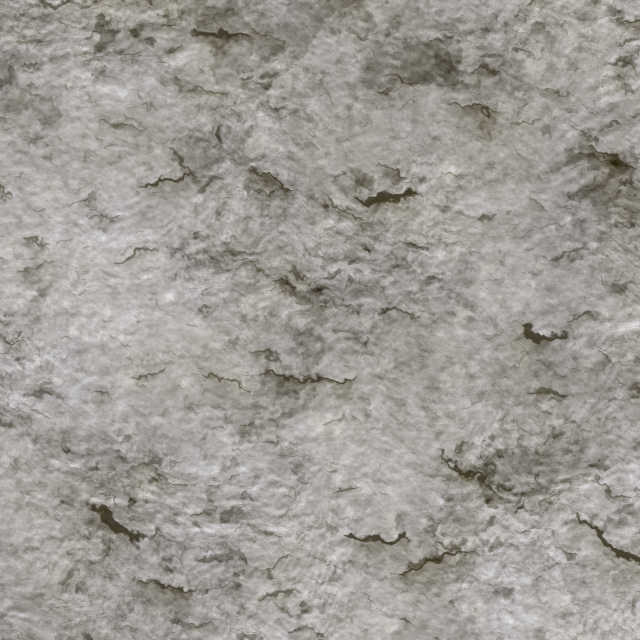
Reproduce this texture procedurally as a WebGL 2 fragment shader.

```glsl
#version 300 es
precision highp float;

uniform vec2 u_resolution;
out vec4 fragColor;

float hash(vec2 p) {
    return fract(sin(dot(p, vec2(127.1, 311.7))) * 43758.5453);
}

vec2 hash2(vec2 p) {
    return vec2(hash(p), hash(p + 41.3));
}

mat2 rotation(float angle) {
    float c = cos(angle), s = sin(angle);
    return mat2(c, s, -s, c);
}

float noise(vec2 p) {
    vec2 i = floor(p), f = fract(p);
    f = f * f * (3.0 - 2.0 * f);
    float low = mix(hash(i), hash(i + vec2(1, 0)), f.x);
    float high = mix(hash(i + vec2(0, 1)), hash(i + vec2(1, 1)), f.x);
    return mix(low, high, f.y);
}

float fbm(vec2 p, int octaves, float gain) {
    float sum = 0.0, total = 0.0, amplitude = 1.0;
    for (int i = 0; i < octaves; i++) {
        sum += amplitude * noise(p);
        total += amplitude;
        amplitude *= gain;
        p = rotation(0.45) * p * 2.03 + 17.7;
    }
    return sum / total;
}

// Weathered height field, stretched along the bedding
float relief(vec2 uv) {
    vec2 warp = vec2(fbm(uv * 7.0, 3, 0.5), fbm(uv * 7.0 + 31.0, 3, 0.5)) - 0.5;
    vec2 p = rotation(0.15) * (uv + warp * 0.12) * vec2(8.0, 12.0);
    return fbm(p, 6, 0.66);
}

// Thin curved creases along a noise contour
float creases(vec2 p, float width) {
    return 1.0 - smoothstep(0.0, width, abs(fbm(p, 3, 0.5) - 0.5));
}

// Scattered ledges: x = dark slit, y = stained hollow beneath it
vec2 crevices(vec2 uv, float cells, float chance, float seed) {
    vec2 p = uv * cells, found = vec2(0.0);
    float edge = 0.0025 * cells;
    for (int y = -1; y <= 1; y++)
    for (int x = -1; x <= 1; x++) {
        vec2 id = floor(p) + vec2(x, y);
        vec2 key = id + seed;
        if (hash(key + 7.7) > chance) continue;
        vec2 q = rotation((hash(key + 3.1) - 0.4) * 1.1) * (p - id - hash2(key));
        float halfLength = mix(0.18, 0.5, hash(key + 5.9));
        float taper = max(1.0 - q.x * q.x / (halfLength * halfLength), 0.0);
        float thickness = mix(0.01, 0.06, pow(hash(key + 9.2), 2.0)) * taper;
        float ends = smoothstep(0.0, 0.4, taper);
        float slit = ends * (1.0 - smoothstep(-edge, edge, abs(q.y) - thickness));
        float hollow = taper * smoothstep(edge, -edge, q.y) * exp(min(q.y, 0.0) * 7.0);
        found = max(found, vec2(slit, hollow));
    }
    return found;
}

// Scattered angular pale clasts
float clasts(vec2 uv, float cells, float chance, float seed) {
    vec2 p = uv * cells;
    float cover = 0.0;
    for (int y = -1; y <= 1; y++)
    for (int x = -1; x <= 1; x++) {
        vec2 id = floor(p) + vec2(x, y);
        vec2 key = id + seed;
        if (hash(key + 2.3) > chance) continue;
        vec2 q = rotation(hash(key + 4.4) * 3.0) * (p - id - hash2(key));
        float radius = mix(0.12, 0.34, hash(key + 6.1));
        float d = length(q * vec2(1.0, 1.5)) - radius;
        cover = max(cover, 1.0 - smoothstep(-0.06, 0.05, d));
    }
    return cover;
}

vec3 stoneColor(float tone, float warmth) {
    vec3 shadow = vec3(0.31, 0.29, 0.24), pale = vec3(0.72, 0.71, 0.70);
    vec3 color = mix(shadow, pale, (tone - 0.31) / 0.41);
    return color + vec3(0.04, 0.02, -0.11) * warmth;
}

void main() {
    vec2 uv = gl_FragCoord.xy / u_resolution.y;
    vec2 ragged = vec2(fbm(uv * 26.0, 4, 0.65), fbm(uv * 26.0 + 53.0, 4, 0.65)) - 0.5;
    vec2 broken = uv + ragged * 0.05;

    // Broad weathering, light from above and fine grain
    float broad = fbm(uv * 4.5 + ragged * 0.7 + 8.0, 4, 0.6) - 0.5;
    float roughness = smoothstep(0.32, 0.64, fbm(uv * 5.0 + 71.0, 3, 0.5));
    float slope = relief(uv) - relief(uv + vec2(-0.002, 0.006));
    float grain = fbm(uv * 85.0 * vec2(0.8, 1.2), 3, 0.8) - 0.5;
    float tone = 0.667 + broad * 0.27 + slope * mix(0.45, 0.95, roughness) + grain * 0.24;

    // Shaded recesses and small pits
    float recess = fbm(uv * vec2(6.0, 8.0) + ragged * 1.2 + 140.0, 4, 0.6);
    tone -= smoothstep(0.56, 0.74, recess) * 0.13;
    float pit = fbm(broken * vec2(38.0, 60.0) + 210.0, 2, 0.5);
    tone -= smoothstep(0.64, 0.84, pit) * 0.2 * mix(0.3, 1.0, roughness);

    // Creases and pale fragments
    float crease = creases(broken * vec2(9.0, 15.0) + 12.0, 0.025);
    float fineCrease = creases(broken * vec2(22.0, 38.0) + 90.0, 0.045);
    tone -= (crease * 0.08 + fineCrease * 0.07) * roughness;
    float clast = max(clasts(broken, 13.0, 0.16, 5.0), clasts(broken, 34.0, 0.2, 60.0));
    tone += clast * 0.055;

    // Ledges from large to tiny
    vec2 large = crevices(broken, 5.0, 0.5, 11.0);
    vec2 medium = crevices(broken, 13.0, 0.36, 37.0);
    vec2 tiny = crevices(broken, 36.0, 0.42, 83.0);
    float hollow = max(large.y, medium.y * 0.7);
    tone -= hollow * 0.19 + tiny.y * 0.06;
    float slit = max(large.x, max(medium.x * 0.65, tiny.x * 0.4));
    tone = mix(tone, 0.22, slit * 0.85);

    float tint = fbm(uv * 9.0 + 27.0, 4, 0.6) - 0.5;
    float warmth = tint * 0.26 + clast * 0.1 + hollow * 0.16;
    fragColor = vec4(clamp(stoneColor(tone, warmth), 0.04, 0.92), 1.0);
}
```
